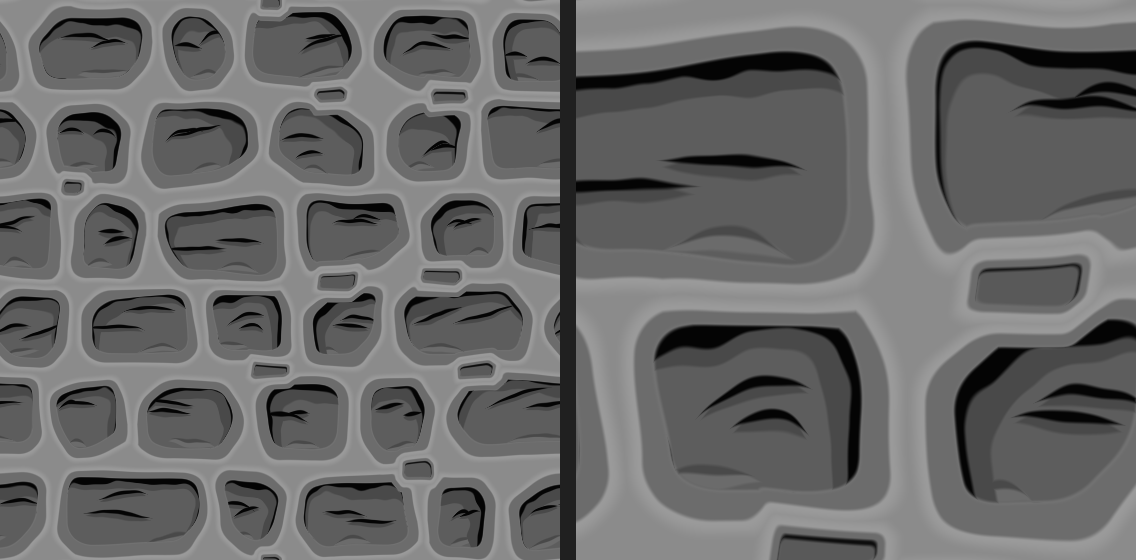
Left, the full canvas; right, a detail of the centre.
This texture is drawn by a WebGL 1 fragment shader. Its source:

```glsl
precision highp float;
uniform vec2 u_resolution;

#define ROWS 6.0
#define COLUMNS 5.0
#define GAP 0.023
#define WARP 0.022
#define RIM 0.012
#define CRACK_DEPTH 0.021
#define SOFTNESS 0.0014

float hash(vec2 p) {
  return fract(sin(dot(p, vec2(127.1, 311.7))) * 43758.5453);
}

float wrap(float x, float period) {
  return floor(mod(x + 0.5, period));
}

// Value noise that repeats after a whole number of cells
float cellValue(vec2 cell, float period) {
  return hash(vec2(wrap(cell.x, period), wrap(cell.y, period)) + period);
}

float noise(vec2 p, float period) {
  p *= period;
  vec2 i = floor(p), f = fract(p);
  f = f * f * (3.0 - 2.0 * f);
  return mix(mix(cellValue(i, period), cellValue(i + vec2(1, 0), period), f.x),
             mix(cellValue(i + vec2(0, 1), period), cellValue(i + 1.0, period), f.x), f.y);
}

float smoothMax(float a, float b, float k) {
  float h = max(k - abs(a - b), 0.0) / k;
  return max(a, b) + h * h * k * 0.25;
}

float fill(float d) {
  return 1.0 - smoothstep(-SOFTNESS, SOFTNESS, d);
}

// Irregular rounded octagon: four tilted sides and four cut corners
float stoneShape(vec2 q, vec2 size, vec2 id) {
  float radius = min(size.x, size.y), d = -1.0;
  for (int i = 0; i < 8; i++) {
    float side = float(i);
    float rnd = hash(id * 3.7 + side * 1.9 + 0.3);
    bool corner = mod(side, 2.0) > 0.5;
    bool level = mod(side, 4.0) > 1.0;
    float tilt = corner ? 0.4 : (level ? 0.16 : 0.4);
    float angle = side * 0.785398 + (rnd - 0.5) * tilt;
    vec2 n = vec2(cos(angle), sin(angle));
    float cut = radius * mix(0.08, 0.5, hash(id * 5.1 + side));
    float reach = corner ? dot(abs(n), size) - cut : (level ? size.y : size.x);
    d = smoothMax(d, dot(q, n) - reach, 0.2 * radius);
  }
  return d;
}

// Joint between two stones of one row
float joint(float k, float row) {
  return (k + 0.5 * hash(vec2(wrap(k, COLUMNS), row + 20.0))) / COLUMNS + hash(vec2(row, 7.0));
}

// Curved stroke that tapers to both ends
float stroke(vec2 q, float len, float thick, float tilt, float bend) {
  float u = q.x / len;
  return abs(q.y - tilt * q.x + bend * u * u) - thick * (1.0 - u * u);
}

void main() {
  vec2 uv = gl_FragCoord.xy / u_resolution;
  float coarse = noise(uv, 9.0), medium = noise(uv + 0.37, 17.0), fine = noise(uv, 48.0);
  vec2 p = uv + WARP * (vec2(noise(uv, 5.0), noise(uv + 0.5, 5.0)) - 0.5)
         + 0.009 * (vec2(medium, noise(uv, 16.0)) - 0.5);

  // Nearest and second nearest stone
  float d = 1.0, second = 1.0;
  vec2 q = vec2(0.0), size = vec2(0.1), id = vec2(0.0);
  for (int j = -1; j <= 1; j++) {
    float row = floor(p.y * ROWS) + float(j);
    float wrapped = wrap(row, ROWS);
    for (int k = 0; k < int(COLUMNS); k++) {
      float left = joint(float(k), wrapped), right = joint(float(k) + 1.0, wrapped);
      vec2 stoneId = vec2(float(k), wrapped);
      vec2 c = p - vec2(0.5 * (left + right), (row + 0.5) / ROWS);
      c.x -= floor(c.x + 0.5);
      c.y += 0.012 * (hash(stoneId + 40.0) - 0.5);
      vec2 s = 0.5 * (vec2(right - left, 1.0 / ROWS) - GAP);
      float e = stoneShape(c, s, stoneId);
      second = min(second, max(d, e));
      if (e < d) { d = e; q = c; size = s; id = stoneId; }
    }
  }
  d = max(d, 0.5 * (d - second + GAP * 0.8));

  // Pebbles pressed into the joints between rows
  float pebble = 1.0, pebbleTop = 1.0;
  float seam = floor(p.y * ROWS + 0.5);
  for (int k = 0; k < 2; k++) {
    vec2 pid = vec2(wrap(seam, ROWS), float(k) + 60.0);
    vec2 c = p - vec2(hash(pid), seam / ROWS);
    c.x -= floor(c.x + 0.5);
    vec2 s = vec2(mix(0.016, 0.04, hash(pid + 3.0)), mix(0.012, 0.019, hash(pid + 5.0)));
    float e = stoneShape(c, s, pid);
    if (e < pebble && (k == 0 || hash(pid + 9.0) > 0.5)) {
      pebble = e;
      pebbleTop = stoneShape(c + vec2(0.001, 0.006 * medium), s, pid);
    }
  }
  d = smoothMax(d, 0.013 - pebble, 0.008);

  // Face inside the rim, with shadow and crack under its upper edge
  float inset = RIM + 0.010 * coarse - 0.004 * q.y / size.y;
  float face = max(stoneShape(q, size, id) + inset, d + 0.009);
  float lean = 1.6 * (hash(id + 11.0) - 0.5);
  float depth = CRACK_DEPTH * max(0.75 * medium + 0.35 * fine - 0.18, 0.0);
  float crack = -stoneShape(q + depth * vec2(lean, 1.0), size, id) - inset;
  float shadeDepth = depth + 0.004 + 0.022 * coarse;
  float shade = -stoneShape(q + shadeDepth * vec2(lean * 1.3, 1.0), size, id) - inset;

  // Loose cracks with shadow below, and a pale chip low on the face
  float chip = 1.0;
  for (int k = 0; k < 3; k++) {
    vec2 sid = id * 2.3 + float(k) * 4.7 + 80.0;
    vec2 place = vec2(hash(sid) - 0.5, k == 2 ? -0.62 : 0.65 * hash(sid + 1.0) - 0.15);
    vec2 c = q - place * size;
    c.y += 0.005 * (fine - 0.5);
    float len = size.x * mix(0.25, 0.5, hash(sid + 2.0));
    float tilt = 0.5 * (hash(sid + 3.0) - 0.3), bend = 0.012 * hash(sid + 4.0);
    if (k == 2) {
      chip = stroke(c, len, 0.007, tilt, bend);
      shade = min(shade, stroke(c - vec2(0.0, 0.005), len * 0.8, 0.003, tilt, bend));
    } else {
      crack = min(crack, stroke(c, len, 0.0035, tilt, bend));
      shade = min(shade, stroke(c + vec2(0.0, 0.004), len, 0.007, tilt, bend));
    }
  }

  // Mortar with a pale halo, then the stone layers
  float outside = min(d, pebble);
  vec3 color = vec3(mix(0.605, 0.545, smoothstep(0.001, 0.012, outside)));
  color = mix(color, vec3(0.425), fill(outside));
  float outline = (1.0 - smoothstep(0.0, 0.003, abs(face))) * fill(d);
  color += 0.03 * outline;
  color = mix(color, vec3(0.365), fill(face));
  color = mix(color, vec3(0.42), fill(max(chip, face)));
  color = mix(color, vec3(0.285), fill(max(shade, face)));
  color = mix(color, vec3(0.015), fill(max(crack, face)));

  float pebbleFace = pebble + 0.005;
  color = mix(color, vec3(0.35), fill(pebbleFace));
  color = mix(color, vec3(0.05), fill(max(pebbleFace, -pebbleTop - 0.005)));
  gl_FragColor = vec4(color, 1.0);
}
```
